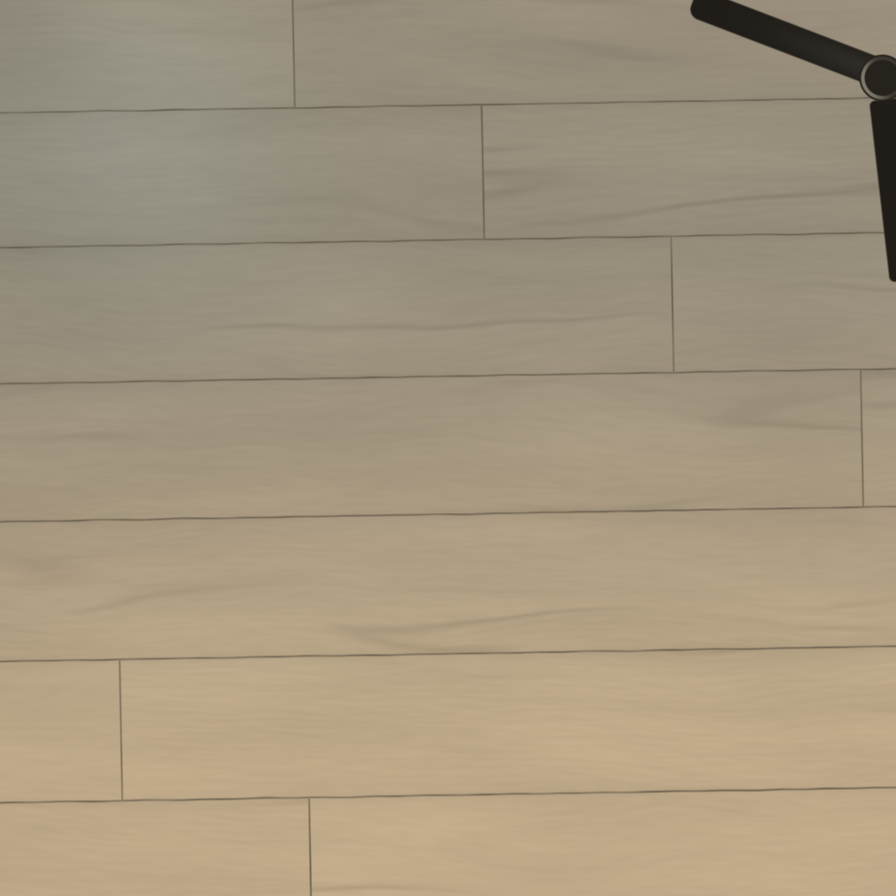
Write a Shadertoy shader that draws this texture.

```glsl
// Pale oak floor planks in staggered rows, lit cool to warm, with dark fan blades in the top right corner.
#define ROWS_PER_UNIT 6.689    // plank rows per canvas height
#define ROW_WIDENING 0.254     // rows grow slightly toward the bottom
#define FIRST_SEAM 0.126       // depth of the first full seam
#define SEAM_TILT 0.017        // rise of the seams to the right
#define PLANK_LENGTH 1.25
#define JOINT_START 0.326      // end joint of the top row
#define JOINT_STEP 0.2115      // stagger between rows
#define SEAM_HALF_WIDTH 0.0010
#define GRAIN_STRENGTH 0.045
#define VEIN_STRENGTH 0.075

const vec3 COOL_WOOD = vec3(0.585, 0.552, 0.485);
const vec3 WARM_WOOD = vec3(0.745, 0.660, 0.535);
const vec3 DAYLIGHT = vec3(0.590, 0.595, 0.545);
const vec3 SEAM_COLOR = vec3(0.36, 0.325, 0.265);
const vec3 BLADE_COLOR = vec3(0.125, 0.115, 0.095);
const vec3 METAL_COLOR = vec3(0.50, 0.47, 0.42);

float hash(vec2 p) {
    return fract(sin(dot(p, vec2(127.1, 311.7))) * 43758.5);
}

vec2 gradientAt(vec2 cell) {
    float angle = 6.28318 * hash(cell);
    return vec2(cos(angle), sin(angle));
}

// Gradient noise, roughly -0.7 to 0.7
float noise(vec2 p) {
    vec2 i = floor(p), f = p - i;
    vec2 w = f * f * f * (f * (f * 6.0 - 15.0) + 10.0);
    vec2 e = vec2(0.0, 1.0);
    float low = mix(dot(gradientAt(i), f), dot(gradientAt(i + e.yx), f - e.yx), w.x);
    float high = mix(dot(gradientAt(i + e), f - e), dot(gradientAt(i + 1.0), f - 1.0), w.x);
    return mix(low, high, w.y);
}

float fbm(vec2 p) {
    float sum = 0.0, amplitude = 0.6;
    for (int i = 0; i < 4; i++) {
        sum += amplitude * noise(p);
        p = p * 2.03 + 17.3;
        amplitude *= 0.55;
    }
    return sum;
}

// Rounded bar from a to b
float sdBar(vec2 p, vec2 a, vec2 b, float halfWidth, float corner) {
    vec2 axis = normalize(b - a);
    vec2 q = p - 0.5 * (a + b);
    q = abs(vec2(dot(q, axis), dot(q, vec2(-axis.y, axis.x))));
    q -= vec2(0.5 * length(b - a), halfWidth) - corner;
    return length(max(q, 0.0)) + min(max(q.x, q.y), 0.0) - corner;
}

float coverage(float d, float blur) {
    return 1.0 - smoothstep(-blur, blur, d);
}

// Streaked tone and wavy darker veins, different on each plank
float woodGrain(vec2 p, vec2 plank) {
    vec2 q = p + 19.0 * vec2(hash(plank), hash(plank + 5.7));
    q.y += 0.035 * noise(q * vec2(2.6, 5.0)) + 0.006 * noise(q * vec2(9.0, 14.0));
    float streaks = fbm(q * vec2(3.0, 26.0)) + 0.45 * noise(q * vec2(18.0, 210.0));
    float fibres = noise(q * vec2(40.0, 160.0));
    float ridge = 1.0 - abs(noise(q * vec2(1.7, 23.0))) * 9.0;
    float patches = smoothstep(0.0, 0.4, noise(q * vec2(3.1, 9.0) + 31.0));
    float veins = max(ridge, 0.0) * patches;
    return GRAIN_STRENGTH * (streaks + 0.3 * fibres) - VEIN_STRENGTH * veins;
}

void mainImage(out vec4 fragColor, in vec2 fragCoord) {
    vec2 uv = fragCoord / iResolution.xy;
    float pixel = 1.0 / iResolution.y;
    float blur = max(pixel, 0.0012);

    // Plank layout
    float depth = 1.0 - uv.y + SEAM_TILT * uv.x - FIRST_SEAM;
    depth += 0.0012 * noise(vec2(uv.x * 22.0, floor(uv.y * 6.0)));
    float rowCoord = depth * (ROWS_PER_UNIT - ROW_WIDENING * depth);
    float row = floor(rowCoord);
    float along = uv.x - JOINT_START - JOINT_STEP * (row + 1.0) - 0.003 * fract(rowCoord);
    vec2 plank = vec2(floor(along / PLANK_LENGTH), row);
    float seam = abs(rowCoord - round(rowCoord)) / ROWS_PER_UNIT;
    float joint = abs(along - PLANK_LENGTH * round(along / PLANK_LENGTH));

    // Room light: warm below, cool above, daylight sheen at upper left
    vec3 color = mix(COOL_WOOD, WARM_WOOD, smoothstep(0.80, 0.08, uv.y - 0.04 * uv.x));
    vec2 sheen = (uv - vec2(0.13, 0.84)) / vec2(0.22, 0.20);
    color = mix(color, DAYLIGHT, 0.65 * exp(-dot(sheen, sheen)));
    color += vec3(0.025, 0.012, 0.006) * smoothstep(0.75, 1.0, uv.y) * uv.x;
    color *= 1.0 - 0.05 * smoothstep(0.2, 0.0, uv.x) * uv.y;

    // Wood surface
    color *= 1.0 + woodGrain(uv, plank) + 0.02 * (hash(plank + 2.3) - 0.5);
    color *= 1.0 + 0.035 * noise(uv * vec2(4.0, 9.0)) - 0.035 * exp(-seam * 130.0);

    // Seams with uneven darkness
    float wear = 0.62 + 0.35 * noise(uv * vec2(30.0, 12.0));
    float gap = max(coverage(seam - SEAM_HALF_WIDTH, blur), coverage(joint - SEAM_HALF_WIDTH, blur));
    color = mix(color, SEAM_COLOR, gap * wear);

    // Fan blades and hub
    float sideBlade = sdBar(uv, vec2(0.773, 0.998), vec2(0.985, 0.917), 0.0165, 0.012);
    float lowerBlade = sdBar(uv, vec2(0.997, 0.890), vec2(1.020, 0.688), 0.027, 0.006);
    float hub = length(uv - vec2(0.985, 0.913)) - 0.026;
    float gloss = 0.06 * smoothstep(0.008, -0.016, sideBlade) * smoothstep(0.80, 0.98, uv.x);
    color = mix(color, BLADE_COLOR + gloss, coverage(min(sideBlade, lowerBlade), 1.3 * blur));
    color = mix(color, BLADE_COLOR * 1.2, coverage(hub, blur));
    float rimLight = smoothstep(0.99, 0.962, uv.x + 0.4 * (uv.y - 0.913));
    color = mix(color, METAL_COLOR, coverage(abs(hub + 0.004) - 0.002, blur) * (0.25 + 0.75 * rimLight));

    fragColor = vec4(clamp(color, 0.0, 1.0), 1.0);
}
```
